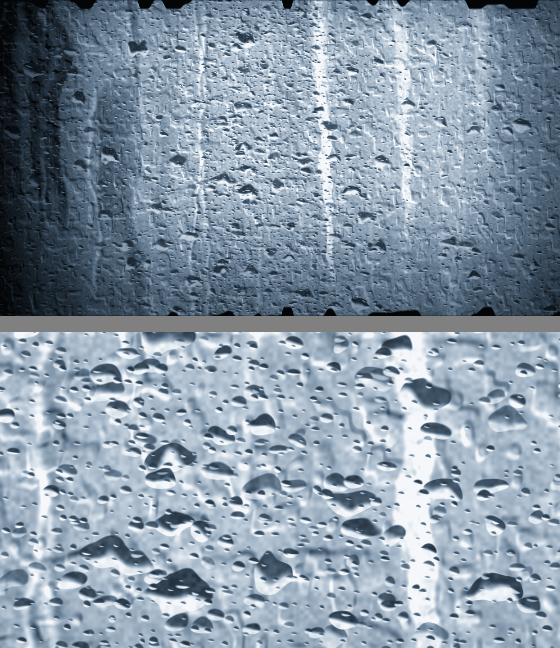
Top: the whole. Bottom: its middle third, enlarged.
Write a WebGL 1 fragment shader that draws this texture.

```glsl
precision highp float;

uniform vec2 u_resolution;

const float GLASS_TONE = 0.73;
const vec3 BLUE_TINT = vec3(-0.08, 0.005, 0.085);
const float DROP_SCALE = 11.0;
const float DROP_SCALE_STEP = 1.85;
const float DROP_CENTER = 0.85;
const float DROP_SPREAD = 0.30;
const float RIVULET_SPACING = 0.125;
const float RIVULET_WIDTH = 0.008;
const float STREAK_START = 1.03;
const float STREAK_SPACING = 0.255;
const float RELIEF_STRENGTH = 0.55;
const float GRAIN_STRENGTH = 0.13;

float hash(vec2 p) {
  return fract(sin(dot(p, vec2(127.1, 311.7))) * 43758.5453);
}

float noise(vec2 p) {
  vec2 i = floor(p);
  vec2 f = fract(p);
  f = f * f * (3.0 - 2.0 * f);
  return mix(mix(hash(i), hash(i + vec2(1.0, 0.0)), f.x),
             mix(hash(i + vec2(0.0, 1.0)), hash(i + 1.0), f.x), f.y);
}

// Thin film of merged water on the pane
float filmHeight(vec2 p) {
  vec2 q = p + 0.012 * vec2(noise(p * 35.0), noise(p * 35.0 + 40.0));
  float blobs = smoothstep(0.56, 0.82, noise(q * vec2(34.0, 26.0)));
  float beads = smoothstep(0.55, 0.85, noise(q * vec2(78.0, 62.0) + 17.0));
  return 0.6 * blobs + 0.45 * beads + 0.12 * noise(p * 150.0);
}

// Broad light: dark left side, bright upper right, shaded borders
float glassLight(vec2 uv) {
  float left = smoothstep(-0.10, 0.36, uv.x);
  float right = 1.0 - 0.55 * smoothstep(0.76, 1.06, uv.x);
  float bottom = mix(0.48, 1.0, smoothstep(-0.08, 0.46, uv.y));
  float top = 1.0 - 0.35 * smoothstep(0.84, 1.05, uv.y);
  return GLASS_TONE * left * right * bottom * top;
}

// Wiped bright bands with ragged edges
float streaks(vec2 p) {
  float sum = 0.0;
  for (int i = 0; i < 3; i++) {
    float n = float(i);
    float ragged = 0.014 * (noise(vec2(n * 9.0, p.y * 26.0)) - 0.5);
    float d = abs(p.x - STREAK_START - n * STREAK_SPACING + 0.05 * (p.y - 0.5) + ragged);
    float width = mix(0.010, 0.024, p.y) * mix(0.7, 1.2, noise(vec2(n, p.y * 11.0)));
    float soft = mix(0.003, 0.016, smoothstep(0.5, 1.0, p.y)) + 0.003 * n;
    float span = smoothstep(0.06 + 0.15 * n, 0.2 + 0.2 * n, p.y);
    sum += (1.0 - smoothstep(width - soft, width + soft, d)) * span * (0.24 - 0.06 * n);
  }
  return sum;
}

// Embossed winding runs of water
float rivulets(vec2 p) {
  float sum = 0.0;
  for (int i = 0; i < 12; i++) {
    float n = float(i);
    float seed = hash(vec2(n, 3.7));
    float wander = 0.04 * noise(vec2(n * 7.0, p.y * 4.0)) + 0.014 * noise(vec2(n * 5.0, p.y * 24.0));
    float x = RIVULET_SPACING * (n + 0.6 * seed) + wander + 0.12 * (seed - 0.5) * p.y;
    float width = RIVULET_WIDTH * mix(0.6, 1.3, noise(vec2(n, p.y * 18.0)));
    float d = (p.x - x) / width;
    float flow = smoothstep(0.2, 0.55, noise(vec2(n * 3.0, p.y * 5.0)));
    float fade = mix(1.0, 0.35, smoothstep(0.6, 1.0, p.x));
    sum += (0.35 - 1.3 * d) * exp(-d * d) * flow * fade;
  }
  return sum;
}

// Domed drops: dark above, bright below
float addDrops(float tone, vec2 p, float light) {
  vec2 warp = vec2(noise(p * 48.0), noise(p * 48.0 + 70.0)) - 0.5;
  float scale = DROP_SCALE;
  for (int layer = 0; layer < 4; layer++) {
    vec2 home = floor(p * scale);
    for (int k = 0; k < 9; k++) {
      vec2 cell = home + vec2(mod(float(k), 3.0), floor(float(k) / 3.0)) - 1.0;
      vec2 key = cell + scale * 3.0;
      vec2 jitter = vec2(hash(key), hash(key + 19.3));
      vec2 center = (cell + 0.15 + 0.7 * jitter) / scale;
      float size = hash(key + 41.7);
      float radius = mix(0.15, 0.33, size * size) / scale;
      float focus = exp(-pow((center.x - DROP_CENTER) / DROP_SPREAD, 2.0));
      float present = step(hash(key + 63.1), mix(0.22, 0.72, focus));
      vec2 q = (p - center) / radius;
      q.x *= mix(0.7, 1.15, hash(key + 87.9));
      q += 0.8 * warp;
      q.y *= q.y < 0.0 ? 1.6 : 1.1;
      float edge = 1.2 / (u_resolution.y * radius);
      float mask = (1.0 - smoothstep(1.0 - edge, 1.0 + edge, length(q))) * present;
      float shade = smoothstep(-0.35, 0.3, q.y + 0.4 * q.x + 0.7 * warp.x);
      float body = mix(light * 1.2 + 0.1, light * 0.32, shade);
      tone = mix(tone, body, mask * mix(0.5, 1.0, size));
    }
    scale *= DROP_SCALE_STEP;
  }
  return tone;
}

void main() {
  vec2 uv = gl_FragCoord.xy / u_resolution;
  vec2 p = gl_FragCoord.xy / u_resolution.y;
  float light = glassLight(uv);

  // Dark runs near the left side
  float runs = smoothstep(0.48, 0.8, noise(vec2(p.x * 26.0 + 2.0 * noise(p * 6.0), p.y * 2.0)));
  float tone = light * (1.0 - 0.55 * runs * (1.0 - smoothstep(0.05, 0.4, uv.x)));
  tone += streaks(p) + 0.08 * (noise(vec2(p.x * 14.0, p.y * 1.5)) - 0.5);

  // Relief lit from below
  vec2 e = vec2(0.0015, 0.0026);
  float relief = filmHeight(p - e) - filmHeight(p + e);
  float contrast = 0.2 + light;
  tone -= RELIEF_STRENGTH * relief * contrast;
  tone += 0.27 * rivulets(p) * contrast;
  tone = addDrops(tone, p, light);
  tone += GRAIN_STRENGTH * (noise(p * 210.0) - 0.5) * contrast;

  // Dark beads along the frame
  float rim = min(p.y, 1.0 - p.y) - 0.028 * smoothstep(0.55, 0.85, noise(vec2(p.x * 22.0, floor(p.y * 2.0) * 8.0)));
  tone *= smoothstep(-0.004, 0.004, rim);

  tone = clamp(tone, 0.02, 0.97);
  gl_FragColor = vec4(tone + BLUE_TINT * 4.0 * tone * (1.0 - tone), 1.0);
}
```
